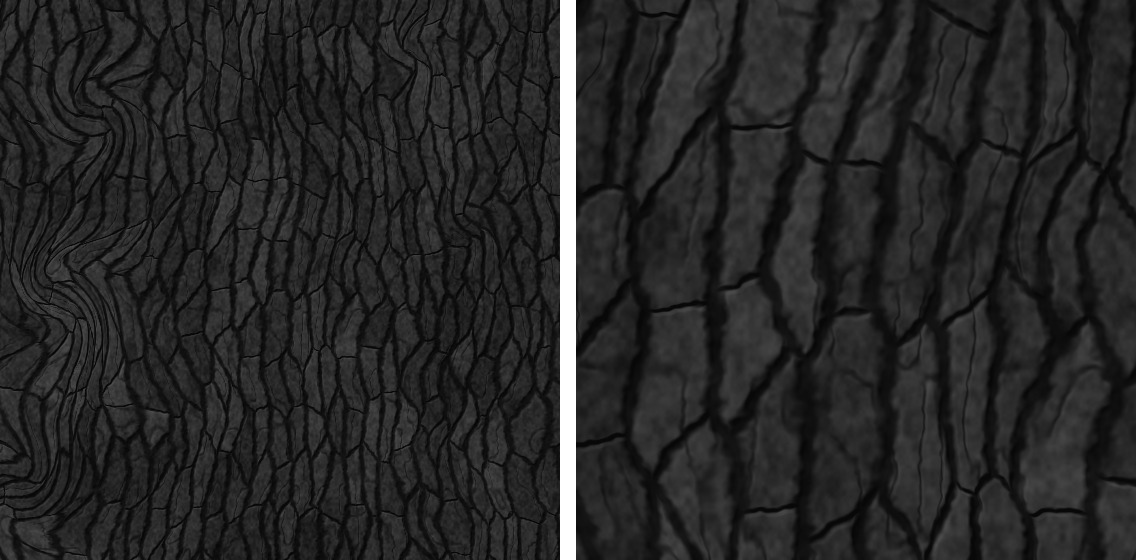
Left: the whole. Right: its middle third, enlarged.
Write a Shadertoy shader that draws this texture.

```glsl
#define COLUMNS 29.0
#define ROWS 10.5
#define GAP 0.0076
#define SWAY 0.075
#define RAGGED 0.0045
#define KNOTS 6
#define KNOT_SIZE 0.075
#define GRAIN 0.15
#define RELIEF 0.055
#define CREVICE_TONE 0.058
#define PLATE_TONE 0.172

float hash(vec2 p) {
    vec3 q = fract(p.xyx * 0.1031);
    q += dot(q, q.yzx + 33.33);
    return fract((q.x + q.y) * q.z);
}

vec2 hash2(vec2 p) {
    return vec2(hash(p + 17.3), hash(p + 91.7));
}

float noise(vec2 p) {
    vec2 i = floor(p), f = fract(p);
    f = f * f * (3.0 - 2.0 * f);
    return mix(mix(hash(i), hash(i + vec2(1, 0)), f.x),
               mix(hash(i + vec2(0, 1)), hash(i + vec2(1, 1)), f.x), f.y);
}

float fbm(vec2 p) {
    float sum = 0.0, amp = 0.5;
    for (int i = 0; i < 3; i++) {
        sum += amp * noise(p);
        p = p * 2.03 + 19.7;
        amp *= 0.6;
    }
    return sum / 0.98;
}

// Twist and crowd the fibres around scattered knots
vec2 knotWarp(vec2 p) {
    for (int i = 0; i < KNOTS; i++) {
        vec2 seed = vec2(float(i) * 7.0 + 3.0, 5.0);
        vec2 d = p - hash2(seed);
        float size = KNOT_SIZE * mix(0.6, 1.2, hash(seed + 4.0));
        float fall = exp(-dot(d, d) / (size * size));
        float turn = fall * mix(-1.6, 1.6, hash(seed + 9.0));
        float c = cos(turn), s = sin(turn);
        p += (mat2(c, s, -s, c) * d) * (1.0 + 0.6 * fall) - d;
    }
    return p;
}

// Lean of the ridges plus ragged outlines
vec2 fibreWarp(vec2 p) {
    p = knotWarp(p);
    p.x += SWAY * (noise(p * vec2(3.5, 4.5) + 8.0) - 0.5);
    p.x += 0.022 * (noise(p * vec2(13.0, 15.0) + 31.0) - 0.5);
    vec2 rough = vec2(fbm(p * 65.0), fbm(p * 65.0 + 50.0)) - 0.5;
    return p + 2.0 * RAGGED * rough;
}

// Stretched Voronoi plates: x = distance to the crack, y = plate value
vec2 plates(vec2 p) {
    vec2 scale = vec2(COLUMNS, ROWS);
    vec2 cell = floor(p * scale), f = fract(p * scale);
    vec2 nearest = vec2(0), home = vec2(0);
    float best = 9.0;
    for (int y = -1; y <= 1; y++)
    for (int x = -1; x <= 1; x++) {
        vec2 g = vec2(x, y);
        vec2 r = g + 0.1 + 0.8 * hash2(cell + g) - f;
        if (dot(r, r) < best) {
            best = dot(r, r);
            nearest = r;
            home = g;
        }
    }
    float edge = 1.0;
    for (int y = -2; y <= 2; y++)
    for (int x = -2; x <= 2; x++) {
        vec2 g = home + vec2(x, y);
        vec2 r = g + 0.1 + 0.8 * hash2(cell + g) - f;
        vec2 delta = r - nearest;
        if (dot(delta, delta) > 1e-5) {
            vec2 n = normalize(delta);
            float stretch = length(n * scale);
            float upright = abs(n.x) * scale.x / stretch;
            // Cross cracks stay thinner than the long furrows
            float d = dot(0.5 * (nearest + r), n) / stretch;
            edge = min(edge, d * mix(3.2, 1.0, upright));
        }
    }
    return vec2(edge, hash(cell + home + 63.0));
}

// x = surface height, y = plate value
vec2 bark(vec2 p) {
    vec2 q = fibreWarp(p);
    vec2 plate = plates(q);
    float gap = GAP * mix(0.65, 1.35, noise(q * vec2(16.0, 9.0)));
    float cover = smoothstep(0.15, 1.0, plate.x / gap);
    float fissure = abs(noise(q * vec2(62.0, 19.0) + 4.0) - 0.5);
    cover *= mix(0.55, 1.0, smoothstep(0.0, 0.09, fissure));
    float bumps = fbm(q * vec2(75.0, 48.0) + 12.0) - 0.5;
    return vec2(cover + 0.55 * bumps, plate.y);
}

void mainImage(out vec4 fragColor, in vec2 fragCoord) {
    vec2 uv = fragCoord / iResolution.y;
    vec2 surface = bark(uv);
    float slope = surface.x - bark(uv + vec2(-0.0016, 0.0022)).x;

    // Plate tone, furrows and broad weathering
    float height = clamp(surface.x, 0.0, 1.15);
    float plateTone = PLATE_TONE + 0.07 * (surface.y - 0.5);
    float tone = mix(CREVICE_TONE, plateTone, height);
    tone *= mix(0.85, 1.15, noise(uv * 6.0 + 40.0));

    // Side light and fine fibrous grain
    tone += RELIEF * clamp(slope, -0.8, 0.8);
    float grain = 0.6 * fbm(uv * vec2(130.0, 120.0))
                + 0.4 * noise(uv * vec2(260.0, 190.0) + 70.0) - 0.5;
    tone += GRAIN * grain * mix(0.4, 1.0, clamp(height, 0.0, 1.0));
    fragColor = vec4(vec3(clamp(tone, 0.03, 0.32)), 1.0);
}
```
